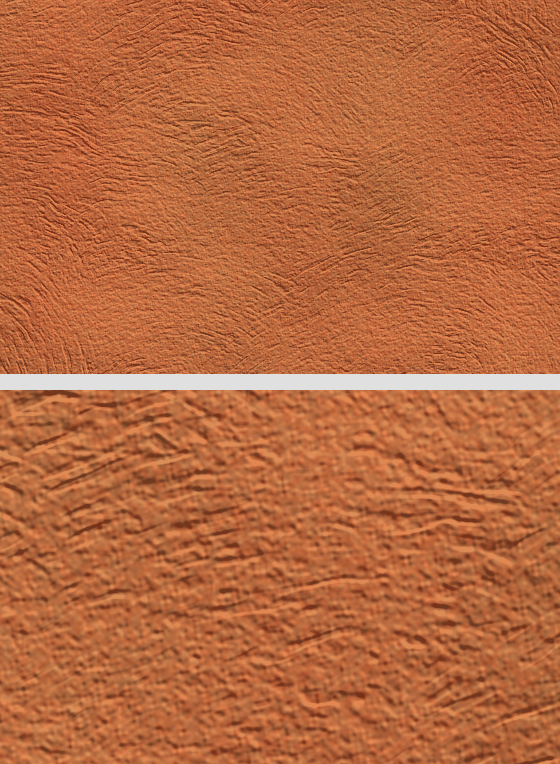
Top, the full canvas; bottom, a detail of the centre.
Write a WebGL 2 fragment shader that draws this texture.

```glsl
#version 300 es
precision highp float;

uniform vec2 u_resolution;
out vec4 fragColor;

// Palette
const vec3 SHADOW = vec3(0.455, 0.205, 0.11);
const vec3 CLAY   = vec3(0.725, 0.402, 0.238);
const vec3 LIT    = vec3(0.88, 0.535, 0.325);
const vec3 MINERAL_TINT = vec3(-0.045, 0.035, 0.035);
const vec3 RED_TINT     = vec3(0.02, -0.025, -0.012);

// Lengths are fractions of the canvas height
const float PATCH_SIZE    = 0.36;
const float PATCH_FALLOFF = 7.0;
const vec2  GROOVE_SCALE  = vec2(150.0, 27.0);
const vec2  BRISTLE_SCALE = vec2(185.0, 85.0);
const float GROOVE_DEPTH  = 0.5;
const float BRISTLE_DEPTH = 0.42;
const float FINE_FREQ     = 250.0;
const vec2  PIT_SCALE     = vec2(95.0, 140.0);
const float FINE_DEPTH    = 0.42;
const float PIT_DEPTH     = 0.26;
const vec2  LIGHT_STEP    = vec2(0.0015, 0.0032);
const float RELIEF_GAIN   = 4.9;
const float BLOTCH_GAIN   = 1.25;
const float WEAR_SHADE    = 0.4;

const float HALF_PI = 1.5707963;
const mat2 TILT = mat2(0.8, 0.6, -0.6, 0.8);

// Two random values per lattice point
vec2 hash2(vec2 cell) {
    uvec2 v = uvec2(ivec2(cell)) * 1664525u + 1013904223u;
    v.x += v.y * 1664525u;
    v.y += v.x * 1664525u;
    v ^= v >> 16u;
    v.x += v.y * 1664525u;
    v.y += v.x * 1664525u;
    v ^= v >> 16u;
    return vec2(v & 0xffffu) / 65535.0;
}

float noise(vec2 p) {
    vec2 i = floor(p), f = fract(p);
    f = f * f * (3.0 - 2.0 * f);
    float low  = mix(hash2(i).x, hash2(i + vec2(1, 0)).x, f.x);
    float high = mix(hash2(i + vec2(0, 1)).x, hash2(i + vec2(1, 1)).x, f.x);
    return mix(low, high, f.y);
}

float fbm(vec2 p) {
    float sum = 0.0, amp = 0.5;
    for (int i = 0; i < 4; i++) {
        sum += amp * noise(p);
        p = TILT * p * 2.03 + 17.3;
        amp *= 0.5;
    }
    return sum / 0.9375;
}

// Arc-shaped scratches left by overlapping trowel sweeps
float trowelRelief(vec2 p, float wear) {
    p += 0.022 * (vec2(noise(p * 11.0), noise(p * 11.0 + 41.0)) - 0.5);
    p += 0.005 * (vec2(noise(p * 45.0), noise(p * 45.0 + 29.0)) - 0.5);
    vec2 home = floor(p / PATCH_SIZE);
    float sum = 0.0, power = 0.0;
    for (int y = -1; y <= 1; y++) {
        for (int x = -1; x <= 1; x++) {
            vec2 cell = home + vec2(x, y);
            vec2 spot = (cell + 0.1 + 0.8 * hash2(cell)) * PATCH_SIZE;
            vec2 shape = hash2(cell + 71.0);
            float facing = HALF_PI - 0.3 + (shape.x - 0.5) * 1.9;
            float radius = mix(0.28, 0.6, shape.y);
            vec2 outward = vec2(cos(facing), sin(facing));

            // Polar coordinates about the pivot of this sweep
            vec2 d = p - spot + outward * radius;
            float angle = atan(outward.x * d.y - outward.y * d.x, dot(d, outward));
            vec2 sweep = vec2(length(d), angle * radius);
            float groove = smoothstep(0.56, 0.86, noise(sweep * GROOVE_SCALE + cell * 37.0));
            float bristle = noise(sweep * BRISTLE_SCALE + cell * 53.0) - 0.5;
            float scratch = BRISTLE_DEPTH * bristle - GROOVE_DEPTH * wear * (groove - 0.2);

            vec2 away = (p - spot) / PATCH_SIZE;
            float weight = exp(-PATCH_FALLOFF * dot(away, away));
            weight *= smoothstep(0.04, 0.16, length(d));
            sum += weight * scratch;
            power += weight * weight;
        }
    }
    return sum * inversesqrt(power + 1e-9);
}

float plasterHeight(vec2 p, float wear) {
    float pit = smoothstep(0.5, 0.85, noise(p * PIT_SCALE + 9.0));
    return trowelRelief(p, wear)
         + FINE_DEPTH * noise(TILT * p * FINE_FREQ)
         - PIT_DEPTH * pit;
}

void main() {
    vec2 p = gl_FragCoord.xy / u_resolution.y + 3.0;

    // Relief lit from above, slightly right
    float wear = mix(0.35, 1.4, smoothstep(0.3, 0.7, fbm(p * vec2(5.0, 9.0) + 5.0)));
    float relief = plasterHeight(p, wear) - plasterHeight(p + LIGHT_STEP, wear);

    // Broad stains, worn areas and fine sand
    float blotch = fbm(p * vec2(3.0, 5.5) + 23.0) - 0.5;
    float sand = noise(TILT * p * 270.0 + 57.0) - 0.5;
    float tone = RELIEF_GAIN * relief + BLOTCH_GAIN * blotch + 0.8 * sand
               - WEAR_SHADE * (wear - 0.9) - 0.08;

    float shade = clamp(-tone / 2.6, 0.0, 1.0);
    vec3 color = mix(CLAY, SHADOW, mix(shade, smoothstep(0.0, 1.0, shade), 0.4));
    color = mix(color, LIT, clamp(tone / 1.9, 0.0, 1.0));

    // Pale mineral grains and reddish pigment
    color += MINERAL_TINT * (noise(p * TILT * 190.0 + 83.0) - 0.5);
    color += RED_TINT * 2.0 * (fbm(p * 2.5 + 61.0) - 0.5);
    fragColor = vec4(clamp(color, 0.0, 1.0), 1.0);
}
```
